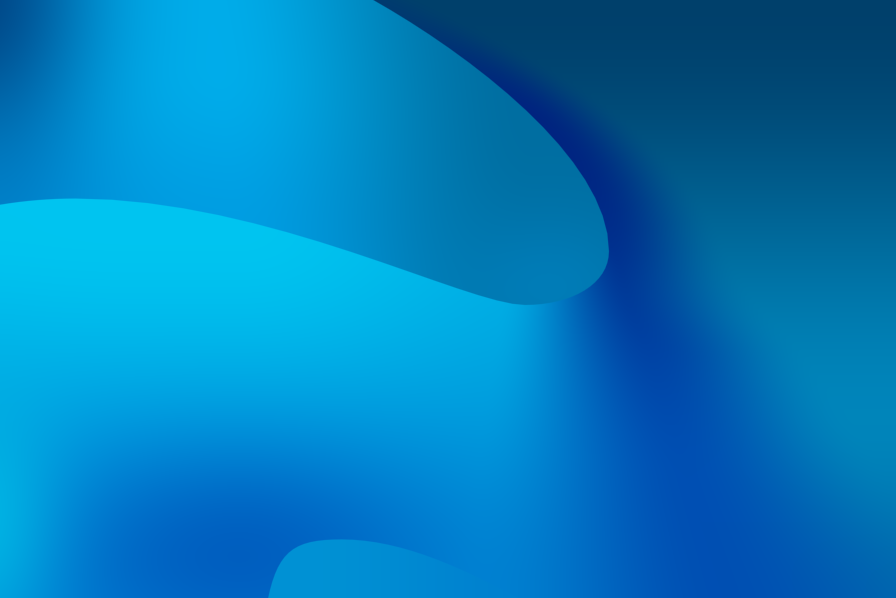
Reproduce this background procedurally as a Shadertoy shader.

```glsl
#define CURVE_STEPS 16
#define CYAN vec3(0.0, 0.77, 0.94)
#define SKY vec3(0.0, 0.68, 0.92)
#define AZURE vec3(0.0, 0.50, 0.83)
#define COBALT vec3(0.0, 0.37, 0.75)
#define BAND_LOW vec3(0.0, 0.31, 0.70)
#define BAND_HIGH vec3(0.0, 0.14, 0.50)
#define NAVY vec3(0.0, 0.25, 0.42)
#define TEAL vec3(0.0, 0.52, 0.73)
#define STEEL vec3(0.0, 0.43, 0.63)
#define BAND_BASE 1.21
#define BAND_LEAN 0.30

// Adds one outline segment: x holds squared distance, y the inside sign
void addSegment(inout vec2 field, vec2 p, vec2 a, vec2 b) {
    vec2 e = b - a, w = p - a;
    vec2 q = w - e * clamp(dot(w, e) / dot(e, e), 0.0, 1.0);
    field.x = min(field.x, dot(q, q));
    bvec3 c = bvec3(p.y >= a.y, p.y < b.y, e.x * w.y > e.y * w.x);
    if (all(c) || all(not(c))) field.y = -field.y;
}

// Adds a cubic curve as a run of short segments
void addCurve(inout vec2 field, vec2 p, vec2 a, vec2 b, vec2 c, vec2 d) {
    vec2 last = a;
    for (int i = 1; i <= CURVE_STEPS; i++) {
        float t = float(i) / float(CURVE_STEPS), s = 1.0 - t;
        vec2 next = s*s*s*a + 3.0*s*s*t*b + 3.0*s*t*t*c + t*t*t*d;
        addSegment(field, p, last, next);
        last = next;
    }
}

float signedDistance(vec2 field) {
    return field.y * sqrt(field.x);
}

float upperLobe(vec2 p) {
    vec2 f = vec2(1e3, 1.0);
    vec2 top = vec2(0.625, 1.0), tip = vec2(1.0195, 0.58);
    vec2 dip = vec2(0.879, 0.49), crest = vec2(0.127, 0.668);
    vec2 end = vec2(-0.117, 0.629), corner = vec2(-0.117, 1.4);
    addCurve(f, p, top, vec2(0.781, 0.912), vec2(1.0195, 0.736), tip);
    addCurve(f, p, tip, vec2(1.0195, 0.525), vec2(0.957, 0.49), dip);
    addCurve(f, p, dip, vec2(0.781, 0.49), vec2(0.449, 0.668), crest);
    addCurve(f, p, crest, vec2(0.039, 0.668), vec2(-0.039, 0.654), end);
    addSegment(f, p, end, corner);
    addSegment(f, p, corner, top);
    return signedDistance(f);
}

float lowerLobe(vec2 p) {
    vec2 f = vec2(1e3, 1.0);
    vec2 left = vec2(0.445, -0.02), crest = vec2(0.572, 0.098), right = vec2(0.903, -0.02);
    addCurve(f, p, left, vec2(0.462, 0.078), vec2(0.488, 0.098), crest);
    addCurve(f, p, crest, vec2(0.674, 0.098), vec2(0.781, 0.049), right);
    addSegment(f, p, right, left);
    return signedDistance(f);
}

// Soft elliptical glow weight
float glow(vec2 p, vec2 center, vec2 radius) {
    vec2 q = (p - center) / radius;
    return exp(-dot(q, q));
}

// Teal field on the right, with the deep blue band on its left
vec3 rightField(vec2 p, float bandX, float lobeDist) {
    vec3 field = mix(TEAL, NAVY, smoothstep(0.3, 1.0, p.y));
    field = mix(field, vec3(0.0, 0.38, 0.66), 0.7 * (1.0 - smoothstep(0.0, 0.3, p.y)));
    vec3 band = mix(BAND_LOW, BAND_HIGH, smoothstep(0.2, 0.8, p.y));
    band = mix(band, NAVY, 0.8 * smoothstep(0.8, 1.0, p.y));
    float away = mix(p.x - bandX, lobeDist, smoothstep(0.4, 0.62, p.y));
    return mix(band, field, smoothstep(0.0, 1.0, away / (0.42 - 0.38 * p.y)));
}

// Bright sweep below the upper lobe
vec3 sweepColor(vec2 p) {
    vec3 col = mix(AZURE, CYAN, smoothstep(0.0, 0.62, p.y));
    col = mix(col, vec3(0.0, 0.58, 0.84), 0.5 * smoothstep(0.4, 1.0, p.x));
    col = mix(col, COBALT, glow(p, vec2(0.40, 0.07), vec2(0.30, 0.17)));
    return mix(col, vec3(0.0, 0.70, 0.89), glow(p, vec2(-0.03, 0.14), vec2(0.13, 0.25)));
}

vec3 upperLobeColor(vec2 p) {
    vec3 col = mix(SKY, vec3(0.0, 0.57, 0.86), 0.6 * (1.0 - smoothstep(0.6, 0.9, p.y)));
    col = mix(col, STEEL, smoothstep(0.38, 0.90, p.x + 0.15 * (p.y - 0.7)));
    col = mix(col, vec3(0.0, 0.50, 0.74), 0.8 * glow(p, vec2(0.92, 0.52), vec2(0.17, 0.13)));
    col = mix(col, vec3(0.0, 0.47, 0.77), 0.6 * exp(-p.x * p.x / 0.03));
    return mix(col, vec3(0.0, 0.27, 0.52), glow(p, vec2(-0.05, 1.02), vec2(0.18, 0.25)));
}

void mainImage(out vec4 fragColor, in vec2 fragCoord) {
    vec2 p = fragCoord / iResolution.xy * vec2(1.5, 1.0);
    float soft = 0.8 / iResolution.y;
    float lobeDist = upperLobe(p);
    float bandX = BAND_BASE - BAND_LEAN * p.y;

    // Backdrop: the sweep fades into the band, only beneath the lobe
    float sweep = 1.0 - smoothstep(bandX - 0.45 * (1.0 - p.y), bandX, p.x);
    sweep *= 1.0 - smoothstep(-0.02, 0.02, p.y - 0.85 + 0.27 * p.x);
    vec3 col = mix(rightField(p, bandX, lobeDist), sweepColor(p), sweep);

    // Lobes
    vec3 lowerColor = mix(vec3(0.0, 0.57, 0.83), vec3(0.0, 0.50, 0.81), smoothstep(0.5, 0.9, p.x));
    col = mix(col, lowerColor, 1.0 - smoothstep(-soft, soft, lowerLobe(p)));
    col = mix(col, upperLobeColor(p), 1.0 - smoothstep(-soft, soft, lobeDist));

    fragColor = vec4(col, 1.0);
}
```
